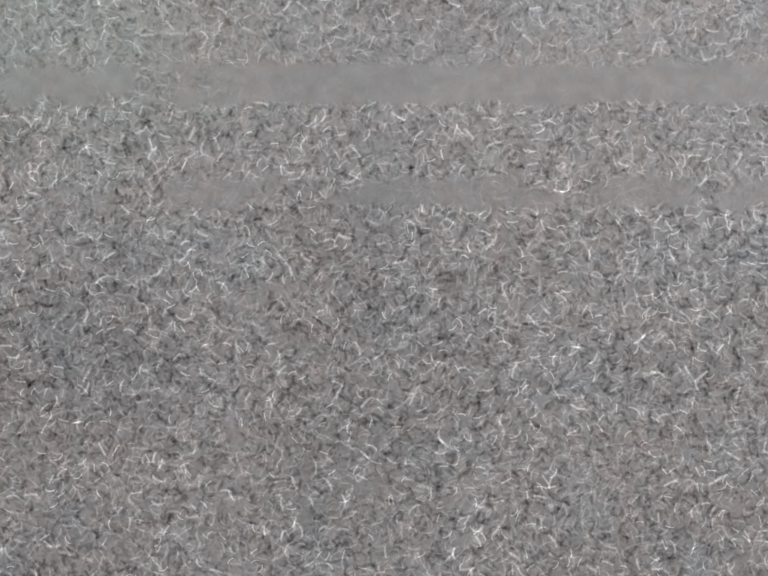
Give the GLSL for this texture, as a WebGL 1 fragment shader.

```glsl
precision highp float;
// Grey felt: short, curved, matted fibres seen from above in soft light.
// Layers of jittered cells each hold one light or dark fibre; ragged
// horizontal bands and small spots of the pile are smeared flat.

uniform vec2 u_resolution;

const vec3 FELT_GREY = vec3(0.531, 0.521, 0.523);
const vec3 WARM_TINT = vec3(0.014, -0.003, -0.010);
const vec3 MOSS_TINT = vec3(-0.014, 0.006, -0.004);
const float FIBRE_CELL = 0.0135;   // in canvas heights
const float FIBRE_CONTRAST = 0.098;

float hash(vec2 p) {
  vec3 q = fract(vec3(p.xyx) * 0.1031);
  q += dot(q, q.yzx + 33.33);
  return fract((q.x + q.y) * q.z);
}

vec2 hash2(vec2 p) {
  return vec2(hash(p), hash(p + 57.3));
}

float noise(vec2 p) {
  vec2 cell = floor(p);
  vec2 f = fract(p);
  f = f * f * (3.0 - 2.0 * f);
  float low = mix(hash(cell), hash(cell + vec2(1.0, 0.0)), f.x);
  float high = mix(hash(cell + vec2(0.0, 1.0)), hash(cell + 1.0), f.x);
  return mix(low, high, f.y);
}

vec2 rotate(vec2 p, float angle) {
  float c = cos(angle);
  float s = sin(angle);
  return vec2(c * p.x + s * p.y, c * p.y - s * p.x);
}

// Soft coverage of a slightly bent stroke along x
float stroke(vec2 p, float halfLength, float width, float bend) {
  p.y += bend * p.x * p.x;
  p.x -= clamp(p.x, -halfLength, halfLength);
  return 1.0 - smoothstep(0.0, width, length(p));
}

// Signed sum of the fibres around p, one per unit cell
float fibreLayer(vec2 p, float seed) {
  vec2 base = floor(p);
  float sum = 0.0;
  for (int j = -1; j <= 1; j++) {
    for (int i = -1; i <= 1; i++) {
      vec2 cell = base + vec2(float(i), float(j));
      vec2 id = cell + seed;
      vec2 shape = hash2(id + 11.7);
      float tone = 2.0 * hash(id + 23.1) - 1.0;
      float isLight = step(0.0, tone);
      float angle = 4.0 * noise(id * 0.3) + 2.4 * shape.x;
      float halfLength = mix(0.32, 0.52, isLight) + 0.14 * shape.y;
      float width = mix(0.35, 0.25, isLight);
      float glint = 1.0 + 0.8 * step(0.94, tone);
      vec2 local = rotate(p - cell - hash2(id), angle);
      sum += tone * glint * stroke(local, halfLength, width, shape.y - 0.5);
    }
  }
  return sum;
}

float felt(vec2 p) {
  float sum = 0.0;
  for (int k = 0; k < 4; k++) {
    float layer = float(k);
    float size = FIBRE_CELL * (0.8 + 0.17 * layer);
    sum += fibreLayer(rotate(p, 0.7 * layer + 0.3) / size, 131.0 * layer + 200.0);
  }
  return sum;
}

float band(float y, float centre, float halfHeight, float softness) {
  return 1.0 - smoothstep(halfHeight - softness, halfHeight + softness, abs(y - centre));
}

// Amount by which the pile is smeared flat
float smear(vec2 p, float aspect) {
  float x = p.x / aspect;
  float ragged = noise(p * 28.0 + 7.0);
  float y = p.y + 0.016 * (ragged - 0.5);
  float upper = band(y, 0.855, 0.036, 0.009);
  upper *= mix(smoothstep(0.2, 0.7, ragged), 1.0, smoothstep(0.15, 0.35, x));
  float lower = band(y, 0.665, 0.025, 0.009);
  lower *= smoothstep(0.35, 0.6, noise(p * 13.0 + 31.0) + 0.35 * smoothstep(0.35, 0.55, x) - 0.1);
  float spots = smoothstep(0.76, 0.92, noise(p * 32.0 + 83.0));
  float fringe = 0.45 * band(y, 0.91, 0.03, 0.02) * ragged;
  return max(max(upper, 0.85 * lower), max(0.6 * spots, fringe));
}

void main() {
  vec2 p = gl_FragCoord.xy / u_resolution.y;
  float aspect = u_resolution.x / u_resolution.y;
  float x = p.x / aspect;

  // Broad lighting: paler towards the top and the right
  float light = 0.055 * smoothstep(0.35, 1.0, p.y) - 0.016;
  light += 0.026 * (x - 0.5) + 0.045 * (noise(p * 5.0 + 3.0) - 0.5);

  // Pile detail, flattened in the smeared parts
  float flatness = smear(p, aspect);
  float contrast = FIBRE_CONTRAST * mix(1.0, 0.8, smoothstep(0.6, 0.95, p.y));
  float grain = 0.06 * (noise(p * 190.0) - 0.5) + 0.05 * (noise(p * 75.0 + 19.0) - 0.5);
  float pile = contrast * felt(p) + grain;
  float smooth_pile = 0.045 * (noise(p * vec2(50.0, 65.0)) - 0.5);
  float value = light + mix(pile, smooth_pile, 0.9 * flatness);

  // Faint colour drift, mossy in the upper left
  vec3 colour = FELT_GREY + value;
  colour += WARM_TINT * (noise(p * 45.0 + 61.0) + noise(p * 9.0) - 1.0);
  colour += MOSS_TINT * smoothstep(0.5, 1.0, p.y) * (1.0 - smoothstep(0.1, 0.5, x));
  gl_FragColor = vec4(clamp(colour, 0.0, 1.0), 1.0);
}
```
